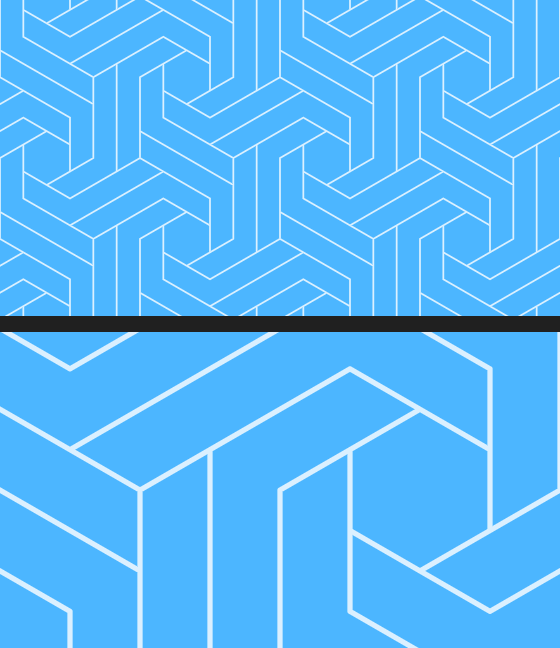
Top, the full canvas; bottom, a detail of the centre.
Give the GLSL for this pattern, as a Shadertoy shader.

```glsl
const float SQRT3 = 1.7320508;
const float CANVAS_WIDTH = 24.0;   // canvas width in pattern units
const float HALF_LINE = 0.0375;
const vec2 HUB_ORIGIN = vec2(8.0, 10.234);
const vec3 SKY_BLUE = vec3(0.30, 0.715, 1.0);
const vec3 PALE_LINE = vec3(0.86, 0.943, 1.0);

float segmentDistance(vec2 p, vec2 a, vec2 b) {
    vec2 ab = b - a;
    float t = clamp(dot(p - a, ab) / dot(ab, ab), 0.0, 1.0);
    return length(p - a - ab * t);
}

// Offset from the nearest hub of a triangular lattice
vec2 hubOffset(vec2 p, vec2 period) {
    vec2 a = mod(p + 0.5 * period, period) - 0.5 * period;
    vec2 b = mod(p, period) - 0.5 * period;
    return dot(a, a) < dot(b, b) ? a : b;
}

// One bent arm of the pinwheel and the seam beside it
float armDistance(vec2 p) {
    vec2 elbow = vec2(-1.0, -SQRT3);
    vec2 corner = vec2(2.0, -2.0 * SQRT3);
    float d = segmentDistance(p, vec2(-1.0, SQRT3 / 3.0), elbow);
    d = min(d, segmentDistance(p, elbow, corner));
    // Start of the adjoining hub's arm, for a clean three-way joint
    d = min(d, segmentDistance(p, corner, corner + vec2(1.5, 0.5 * SQRT3)));
    // Seam shared by two neighbouring hubs
    vec2 seamHalf = vec2(2.0, 2.0 * SQRT3 / 3.0);
    vec2 seamMiddle = vec2(0.0, -2.0 * SQRT3);
    return min(d, segmentDistance(p, seamMiddle + vec2(-seamHalf.x, seamHalf.y),
                                  seamMiddle + vec2(seamHalf.x, -seamHalf.y)));
}

// Six arms turned about the hub
float pinwheelDistance(vec2 p) {
    mat2 sixthTurn = mat2(0.5, 0.5 * SQRT3, -0.5 * SQRT3, 0.5);
    float d = 1e3;
    for (int i = 0; i < 6; i++) {
        d = min(d, armDistance(p));
        p = sixthTurn * p;
    }
    return d;
}

float lineCoverage(float d, float halfWidth, float pixel) {
    return clamp(0.5 + (halfWidth - d) / pixel, 0.0, 1.0);
}

void mainImage(out vec4 fragColor, in vec2 fragCoord) {
    float pixel = CANVAS_WIDTH / iResolution.x;
    vec2 p = hubOffset(fragCoord * pixel - HUB_ORIGIN, vec2(12.0, 4.0 * SQRT3));
    float line = lineCoverage(pinwheelDistance(p), HALF_LINE, pixel);
    fragColor = vec4(mix(SKY_BLUE, PALE_LINE, line), 1.0);
}
```
